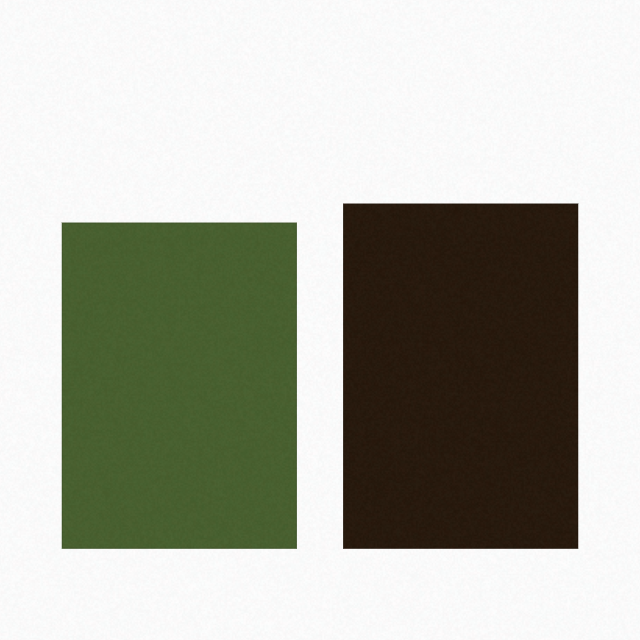
Write a three.js fragment shader that draws this background.

```glsl
varying vec2 vUv;

float hash(vec2 p) {
  vec3 q = fract(vec3(p.xyx) * 0.1031);
  q += dot(q, q.yzx + 33.33);
  return fract((q.x + q.y) * q.z);
}

float valueNoise(vec2 p) {
  vec2 cell = floor(p);
  vec2 f = fract(p);
  f = f * f * (3.0 - 2.0 * f);
  float low = mix(hash(cell), hash(cell + vec2(1.0, 0.0)), f.x);
  float high = mix(hash(cell + vec2(0.0, 1.0)), hash(cell + 1.0), f.x);
  return mix(low, high, f.y);
}

// Signed distance to a rectangle given by two corners
float rectDistance(vec2 p, vec2 lower, vec2 upper) {
  vec2 d = abs(p - 0.5 * (lower + upper)) - 0.5 * (upper - lower);
  return length(max(d, 0.0)) + min(max(d.x, d.y), 0.0);
}

// Flat panel with a faintly darker rim
vec3 paintPanel(vec3 base, vec3 panelColor, float dist) {
  float rim = 1.0 - smoothstep(0.0, 0.003, -dist);
  float coverage = 1.0 - smoothstep(-0.0009, 0.0009, dist);
  return mix(base, panelColor * (1.0 - 0.12 * rim), coverage);
}

void main() {
  vec3 paper = vec3(0.98);
  vec3 green = vec3(0.283, 0.374, 0.186);
  vec3 brown = vec3(0.153, 0.099, 0.052);

  // Two panels on a common baseline
  float greenDist = rectDistance(vUv, vec2(0.0964, 0.1426), vec2(0.4638, 0.6523));
  float brownDist = rectDistance(vUv, vec2(0.5362, 0.1426), vec2(0.9036, 0.6820));
  vec3 color = paintPanel(paper, green, greenDist);
  color = paintPanel(color, brown, brownDist);

  // Fine grain with a slight colour shift
  float fineGrain = valueNoise(vUv * 410.0) - 0.5;
  float softGrain = valueNoise(vUv * 190.0 + 57.0) - 0.5;
  float tint = valueNoise(vUv * 230.0 + 113.0) - 0.5;
  color += 0.022 * fineGrain + 0.008 * softGrain;
  color += tint * vec3(0.014, -0.006, -0.004);

  gl_FragColor = vec4(clamp(color, 0.0, 1.0), 1.0);
}
```
